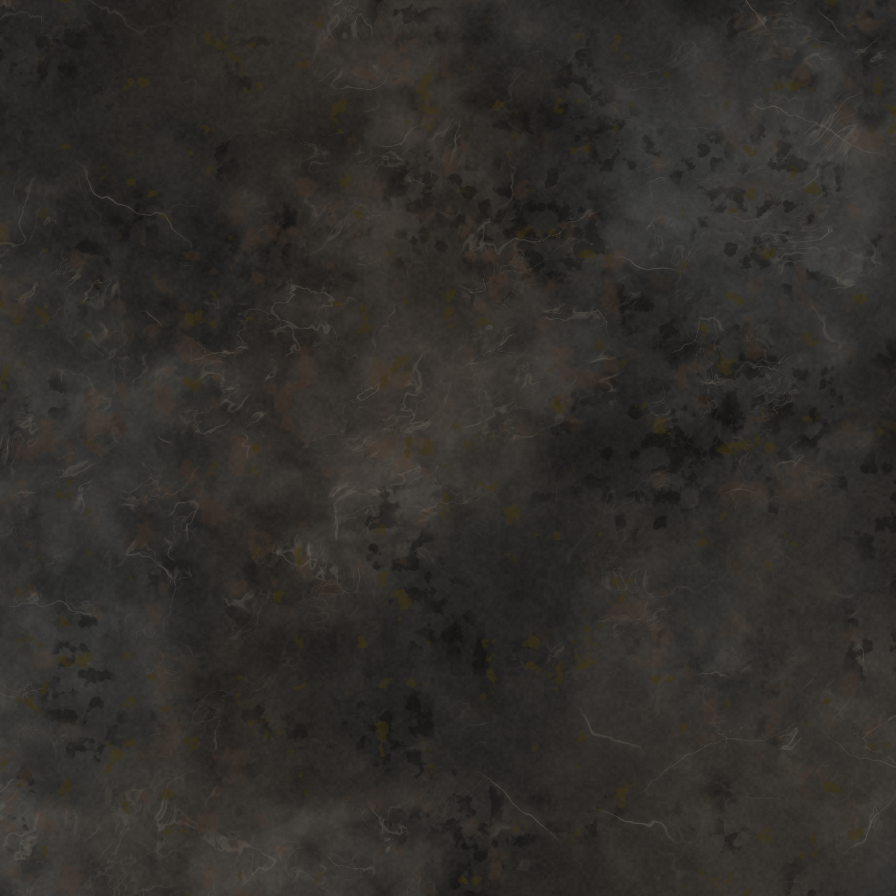
Reproduce this texture procedurally as a Shadertoy shader.

```glsl
const vec3 COOL_TINT = vec3(1.00, 1.00, 0.97);
const vec3 WARM_TINT = vec3(1.09, 1.00, 0.91);
const vec3 VEIN_COLOR = vec3(0.45, 0.42, 0.38);
const vec3 RUST_COLOR = vec3(0.34, 0.23, 0.16);
const vec3 OCHRE_COLOR = vec3(0.24, 0.20, 0.06);
const float BASE_TONE = 0.147;
const float CLOUD_CONTRAST = 0.20;
const float BELT_LIFT = 0.042;
const float MOTTLE_CONTRAST = 0.075;
const float GRAIN_CONTRAST = 0.040;
const float PIT_DEPTH = 0.30;
const float FRACTURE_WIDTH = 0.0016;
const int FRACTURE_COUNT = 11;

float hash(vec2 p) {
    vec3 q = fract(vec3(p.xyx) * 0.1031);
    q += dot(q, q.yzx + 33.33);
    return fract((q.x + q.y) * q.z);
}

float noise(vec2 p) {
    vec2 cell = floor(p);
    vec2 f = fract(p);
    f = f * f * f * (f * (f * 6.0 - 15.0) + 10.0);
    float low = mix(hash(cell), hash(cell + vec2(1, 0)), f.x);
    float high = mix(hash(cell + vec2(0, 1)), hash(cell + vec2(1, 1)), f.x);
    return mix(low, high, f.y);
}

float fbm(vec2 p) {
    const mat2 turn = mat2(1.6, 1.2, -1.2, 1.6);
    float sum = 0.0;
    float amp = 0.5;
    for (int i = 0; i < 5; i++) {
        sum += amp * noise(p);
        p = turn * p + 17.3;
        amp *= 0.5;
    }
    return sum / 0.96875;
}

vec2 warp(vec2 p, float freq, float amount) {
    return p + amount * (vec2(fbm(p * freq + 31.0), fbm(p * freq + 72.0)) - 0.5);
}

// Thin crinkled line along the middle level of a noise field
float contourVein(vec2 p, float width) {
    return 1.0 - smoothstep(0.0, width, abs(fbm(p) - 0.5));
}

// Scattered long cracks, mostly diagonal, fading towards their ends
float fractures(vec2 p) {
    vec2 bent = warp(p, 9.0, 0.09);
    float lines = 0.0;
    for (int i = 0; i < FRACTURE_COUNT; i++) {
        float id = float(i) * 7.0 + 3.0;
        vec2 center = vec2(hash(vec2(id, 1.0)), hash(vec2(id, 2.0)));
        float side = hash(vec2(id, 3.0)) < 0.5 ? -0.55 : 0.75;
        float angle = side + 0.5 * (hash(vec2(id, 4.0)) - 0.5);
        float halfLength = mix(0.05, 0.13, hash(vec2(id, 5.0)));
        vec2 axis = vec2(cos(angle), sin(angle));
        vec2 d = bent - center;
        float along = dot(d, axis) / halfLength;
        float across = abs(dot(d, vec2(-axis.y, axis.x)));
        float core = 1.0 - smoothstep(0.0, FRACTURE_WIDTH, across);
        float halo = 0.22 * exp(-across / 0.006);
        float fade = 1.0 - smoothstep(0.3, 1.0, abs(along));
        lines = max(lines, (core + halo) * fade);
    }
    return lines * mix(0.25, 1.0, noise(p * 28.0 + 9.0));
}

void mainImage(out vec4 fragColor, in vec2 fragCoord) {
    vec2 p = fragCoord / iResolution.y;
    vec2 w = warp(p, 3.0, 0.28);

    // Smoky clouds and the paler belt running from top to bottom
    float cloud = fbm(w * 3.6 + 5.0) - 0.5;
    float beltOffset = w.x - 0.36 - 0.08 * sin(w.y * 6.0 + 4.0);
    float belt = exp(-beltOffset * beltOffset / 0.035);
    float patches = smoothstep(0.42, 0.68, fbm(w * 4.5 + 40.0) + 0.16 * belt);
    float mottle = fbm(warp(p, 14.0, 0.05) * 26.0) - 0.5;
    float tone = BASE_TONE + CLOUD_CONTRAST * cloud + BELT_LIFT * belt;
    tone += MOTTLE_CONTRAST * mottle * (0.6 + patches) + 0.028 * patches;

    // Fine stone grain
    float grain = 0.6 * noise(p * 230.0) + 0.4 * noise(p * 470.0 + 8.0) - 0.5;
    tone += GRAIN_CONTRAST * grain;

    // Small dark pits gathered in clusters
    float pitZone = smoothstep(0.52, 0.70, fbm(p * 11.0 + 90.0));
    float pits = pitZone * smoothstep(0.52, 0.66, fbm(p * 65.0 + 12.0));
    tone *= 1.0 - PIT_DEPTH * pits;

    float warmth = 0.35 + 0.4 * belt + 2.0 * (fbm(p * 2.6 + 60.0) - 0.5) + 0.25 * p.x;
    vec3 color = max(tone, 0.07) * mix(COOL_TINT, WARM_TINT, clamp(warmth, 0.0, 1.0));

    // Crackled veinlets inside the pale patches
    vec2 slanted = mat2(0.8, -0.6, 0.6, 0.8) * warp(p, 7.0, 0.12) * vec2(0.8, 1.2);
    float broken = smoothstep(0.38, 0.68, noise(p * 34.0 + 4.0));
    float crackle = contourVein(slanted * 13.0 + 2.0, 0.022) * broken;
    crackle += 0.6 * contourVein(slanted * 27.0 + 50.0, 0.028) * broken;
    float veil = crackle * patches * 0.30;
    float hairline = 0.10 * contourVein(slanted * 6.0 + 20.0, 0.010) * broken;
    color = mix(color, VEIN_COLOR, clamp(veil + hairline, 0.0, 0.5));
    color = mix(color, VEIN_COLOR, 0.42 * clamp(fractures(p), 0.0, 1.0));

    // Rare rust stains and ochre specks
    float rust = patches * smoothstep(0.62, 0.74, fbm(p * 38.0 + 33.0));
    float ochre = smoothstep(0.72, 0.80, fbm(p * 42.0 + 77.0));
    color = mix(color, RUST_COLOR, 0.25 * rust);
    color = mix(color, OCHRE_COLOR, 0.5 * ochre);

    fragColor = vec4(color, 1.0);
}
```
